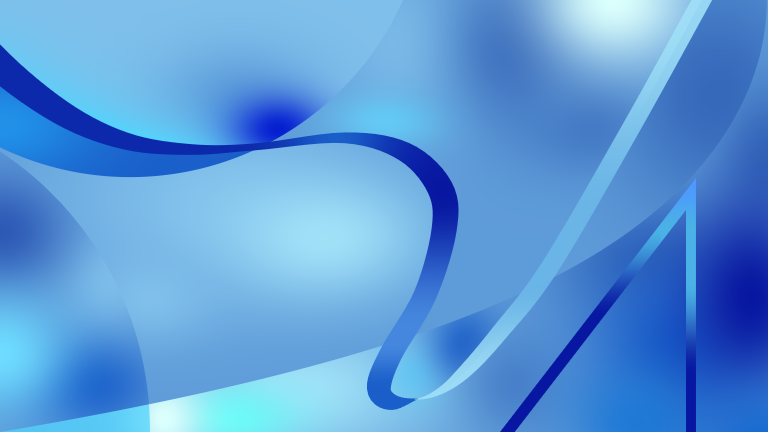
This background is drawn by a Shadertoy shader. Its source:

```glsl
// Abstract blue backdrop: soft glows, curved sheets, a twisting ribbon and a thin triangular frame.
#define SPAN_STEPS 7
#define TOP_DISC vec3(.301, -.282, .692)
#define LEFT_DISC vec3(-.425, .995, .772)
#define APEX vec2(1.611, .412)
#define FRAME_WIDTH vec2(.027, .023)
#define RIM_FALLOFF 17.

const vec3 WHITE = vec3(.86, 1, .99), ICE = vec3(.63, .88, .97), AQUA = vec3(.42, .98, .97),
  CYAN = vec3(.32, .83, .99), SKY = vec3(.5, .75, .92), AZURE = vec3(.37, .61, .85),
  STEEL = vec3(.21, .41, .73), COBALT = vec3(.1, .37, .79), NAVY = vec3(.03, .09, .63);

// Ribbon centrelines: x, y, half width
const vec3 DARK_PATH[16] = vec3[16](
  vec3(-.139, -.012, .042), vec3(-.023, .132, .037), vec3(.139, .259, .029), vec3(.289, .326, .02),
  vec3(.44, .346, .0125), vec3(.59, .34, .008), vec3(.799, .319, .0125), vec3(.9375, .352, .023),
  vec3(1.0185, .435, .03), vec3(1.028, .532, .029), vec3(.984, .683, .0265), vec3(.905, .819, .0265),
  vec3(.877, .898, .0275), vec3(.907, .9305, .0185), vec3(.968, .9225, .001), vec3(1.0185, .898, .001));
const vec3 PALE_PATH[9] = vec3[9](
  vec3(.9, .91, .001), vec3(.961, .924, .001), vec3(1.019, .905, .008),
  vec3(1.079, .857, .016), vec3(1.157, .769, .0195), vec3(1.273, .618, .021),
  vec3(1.458, .301, .021), vec3(1.63, -.01, .021), vec3(1.8, -.32, .021));

vec2 q; // position in canvas heights, y down from the top edge

float cover(float d) { return clamp(.5 - d * iResolution.y, 0., 1.); }

// Blends in a soft elliptical spot
void glow(inout vec3 col, float x, float y, float rx, float ry, vec3 tint) {
  vec2 d = (q - vec2(x, y)) / vec2(rx, ry);
  col = mix(col, tint, exp(-dot(d, d)));
}

vec3 spline(vec3 a, vec3 b, vec3 c, vec3 d, float t) {
  return b + .5 * t * (c - a + t * (2.*a - 5.*b + 4.*c - d + t * (3.*(b - c) + d - a)));
}

// Keeps the nearest edge distance (x) and side of the centreline (y)
void traceSpan(vec3 a, vec3 b, vec3 c, vec3 d, inout vec2 best) {
  vec3 from = b;
  for (int i = 1; i <= SPAN_STEPS; i++) {
    vec3 to = spline(a, b, c, d, float(i) / float(SPAN_STEPS));
    vec2 dir = to.xy - from.xy, rel = q - from.xy;
    float h = clamp(dot(rel, dir) / dot(dir, dir), 0., 1.);
    float dist = length(rel - dir * h) - mix(from.z, to.z, h);
    if (dist < best.x) best = vec2(dist, sign(dir.x * rel.y - dir.y * rel.x));
    from = to;
  }
}

vec3 openField(float inside, float right) {
  vec3 inner = AZURE, outer = AZURE, shade = AZURE;
  glow(inner, .5, .46, .42, .24, SKY);
  glow(inner, .75, .55, .23, .14, ICE);
  glow(inner, .35, .69, .14, .1, SKY);
  glow(outer, .97, .1, .2, .2, SKY);
  glow(outer, .9, .28, .13, .06, mix(SKY, CYAN, .6));
  glow(outer, 1.2, .1, .17, .2, STEEL);
  glow(outer, 1.37, .29, .14, .11, mix(STEEL, AZURE, .3));
  glow(outer, 1.42, 0., .18, .15, WHITE);
  glow(shade, 1.66, .22, .24, .28, STEEL);
  return mix(mix(outer, shade, right), inner, inside);
}

vec3 lowerSheet(float right) {
  vec3 col = AZURE;
  glow(col, .69, .9, .34, .17, ICE);
  glow(col, .54, .97, .15, .08, AQUA);
  glow(col, .38, .97, .09, .1, WHITE);
  glow(col, .96, .87, .07, .07, mix(SKY, CYAN, .5));
  glow(col, 1.08, .8, .08, .09, mix(COBALT, col, right));
  glow(col, 1.19, .89, .12, .13, mix(STEEL, AZURE, .5));
  glow(col, 1.49, .6, .2, .14, STEEL);
  glow(col, 1.56, .8, .2, .2, COBALT);
  glow(col, 1.48, .98, .15, .12, vec3(.12, .48, .84));
  glow(col, 1.78, .36, .12, .18, STEEL);
  glow(col, 1.74, .69, .15, .22, NAVY);
  glow(col, 1.76, 1.02, .14, .13, vec3(.1, .42, .82));
  return col;
}

vec3 leftDisc() {
  vec3 col = AZURE;
  glow(col, .25, .65, .12, .14, SKY);
  glow(col, 0., .54, .15, .13, mix(STEEL, NAVY, .2));
  glow(col, .21, .89, .15, .11, COBALT);
  glow(col, 0., .82, .15, .13, vec3(.43, .86, 1));
  return col;
}

vec3 topDisc(vec2 ribbon) {
  vec3 col = SKY, band = COBALT;
  glow(col, .55, .23, .18, .12, AZURE);
  float along = (q.x - .3) / .3;
  col = mix(col, CYAN, exp(-max(ribbon.x, 0.) * RIM_FALLOFF - along * along));
  glow(col, .645, .3, .11, .075, vec3(.02, .12, .82));
  glow(band, 0., .29, .22, .12, vec3(.13, .57, .91));
  return mix(col, band, step(0., ribbon.y));
}

void mainImage(out vec4 fragColor, in vec2 fragCoord) {
  q = vec2(fragCoord.x, iResolution.y - fragCoord.y) / iResolution.y;
  vec2 dark = vec2(9, 0), pale = dark;
  for (int i = 0; i < 13; i++)
    traceSpan(DARK_PATH[i], DARK_PATH[i+1], DARK_PATH[i+2], DARK_PATH[i+3], dark);
  for (int i = 0; i < 6; i++)
    traceSpan(PALE_PATH[i], PALE_PATH[i+1], PALE_PATH[i+2], PALE_PATH[i+3], pale);
  float right = step(0., pale.y);
  // Overlapping sheets
  float inLeft = cover(length(q - LEFT_DISC.xy) - LEFT_DISC.z);
  vec3 col = mix(openField(step(0., dark.y), right), leftDisc(), inLeft);
  float y2 = q.y * q.y, y4 = y2 * y2;
  float edge = 1.775 - .988 * y2 - .787 * y4 * q.y, slope = 1.976 * q.y + 3.935 * y4;
  vec3 sheet = mix(lowerSheet(right), CYAN, .75 * inLeft);
  col = mix(col, sheet, cover((edge - q.x) / sqrt(1. + slope * slope)));
  col = mix(col, topDisc(dark), cover(length(q - TOP_DISC.xy) - TOP_DISC.z));
  // Twisting ribbon
  vec3 ink = mix(NAVY, COBALT, .25);
  glow(ink, .78, .32, .12, .08, COBALT);
  glow(ink, 1.02, .44, .1, .12, NAVY);
  ink = mix(ink, vec3(.27, .53, .87), smoothstep(.46, .76, q.y));
  col = mix(col, mix(ink, COBALT, smoothstep(.79, .9, q.y)), cover(dark.x));
  vec3 sheen = mix(ICE, vec3(.42, .72, .91), smoothstep(.05, .5, q.y));
  col = mix(col, mix(sheen, ICE, smoothstep(.65, .88, q.y)), .9 * cover(pale.x));
  // Triangular frame
  float slant = dot(q - APEX, vec2(-.792, -.611)), wall = q.x - APEX.x;
  float frame = max(max(slant, wall), -max(slant + FRAME_WIDTH.x, wall + FRAME_WIDTH.y));
  float fade = mix(.52, .65, smoothstep(1.52, 1.59, q.x));
  vec3 metal = mix(vec3(.3, .6, 1), vec3(.29, .7, .9), smoothstep(.42, .54, q.y));
  col = mix(col, mix(metal, NAVY, smoothstep(fade, fade + .22, q.y)), cover(frame));
  fragColor = vec4(col, 1);
}
```
